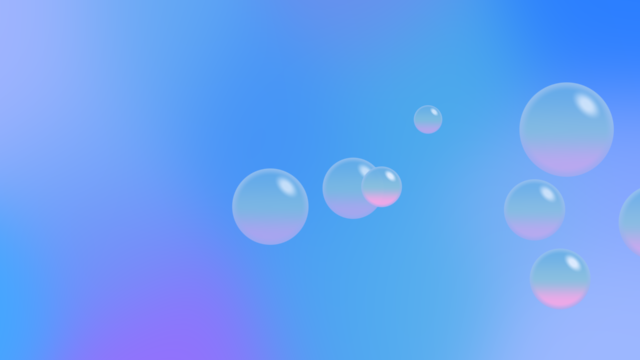
Give the GLSL for this background, as a WebGL 2 fragment shader.

```glsl
#version 300 es
precision highp float;
// Glossy translucent bubbles floating over a soft blue and violet gradient.
uniform vec2 u_resolution;
out vec4 outColor;

// Colour in rgb and blending weight in a, fading around a centre.
vec4 glow(vec2 p, vec2 center, float spread, vec3 color) {
  vec2 d = (p - center) / spread;
  return vec4(color, 1.0) * exp(-dot(d, d));
}

// Weighted average of broad glows.
vec3 background(vec2 p) {
  vec4 sum = vec4(0.34, 0.62, 0.95, 1.0) * 0.015;
  // Left: lavender corner, cyan edge and violet floor.
  sum += glow(p, vec2(0.10, 0.83), 0.27, vec3(0.64, 0.71, 1.00));
  sum += glow(p, vec2(0.43, 0.88), 0.24, vec3(0.38, 0.66, 0.95));
  sum += glow(p, vec2(0.25, 0.51), 0.25, vec3(0.46, 0.65, 0.98));
  sum += glow(p, vec2(-0.02, 0.18), 0.20, vec3(0.25, 0.66, 1.00));
  sum += glow(p, vec2(0.47, 0.03), 0.26, vec3(0.59, 0.43, 0.99));
  sum += glow(p, vec2(0.32, 0.29), 0.20, vec3(0.43, 0.56, 0.97));
  // Middle: deep blue running into cyan.
  sum += glow(p, vec2(0.71, 0.66), 0.27, vec3(0.26, 0.57, 0.97));
  sum += glow(p, vec2(1.00, 1.03), 0.21, vec3(0.43, 0.55, 0.93));
  sum += glow(p, vec2(1.18, 0.73), 0.28, vec3(0.29, 0.67, 0.92));
  sum += glow(p, vec2(0.95, 0.22), 0.28, vec3(0.29, 0.64, 0.95));
  sum += glow(p, vec2(1.18, 0.19), 0.22, vec3(0.35, 0.70, 0.92));
  // Right: saturated blue above, periwinkle below.
  sum += glow(p, vec2(1.72, 0.96), 0.28, vec3(0.16, 0.49, 1.00));
  sum += glow(p, vec2(1.73, 0.52), 0.24, vec3(0.53, 0.65, 1.00));
  sum += glow(p, vec2(1.44, 0.42), 0.20, vec3(0.48, 0.69, 0.96));
  sum += glow(p, vec2(1.62, 0.07), 0.28, vec3(0.62, 0.72, 1.00));
  return sum.rgb / sum.a;
}

// Blends one bubble over the colour behind it; strength sets its clarity.
vec3 bubble(vec3 behind, vec2 p, vec2 center, float radius, float strength) {
  vec2 q = (p - center) / radius;
  float r = length(q);
  float edge = 1.5 / (u_resolution.y * radius);
  float mask = 1.0 - smoothstep(1.0 - edge, 1.0 + edge * 0.3, r);

  // Pale teal body with a pink lower part.
  vec3 teal = mix(vec3(0.54, 0.75, 0.87), vec3(0.42, 0.69, 0.90), smoothstep(-0.1, 0.9, q.y));
  vec3 pink = mix(vec3(0.76, 0.66, 0.93), vec3(0.96, 0.66, 0.90), smoothstep(0.75, 1.0, strength));
  vec3 body = mix(teal, pink, smoothstep(0.05, -0.75, q.y));
  vec3 color = mix(behind, body, strength);

  // Soft inner rim, bluish toward the bottom.
  vec3 rim = mix(vec3(0.56, 0.67, 0.95), vec3(0.66, 0.78, 0.95), smoothstep(-0.7, 0.7, q.y));
  color = mix(color, rim, 0.65 * smoothstep(0.80, 1.0, r));

  // Tilted oval reflection at the upper right.
  vec2 h = q - vec2(0.42, 0.52);
  vec2 tilted = vec2(h.x - h.y, h.x + h.y) * 0.7071 / vec2(0.37, 0.21);
  float shine = 1.0 - smoothstep(0.25, 1.1, length(tilted));
  color = mix(color, vec3(0.88, 0.93, 1.0), shine * strength);
  return mix(behind, color, mask);
}

void main() {
  vec2 p = gl_FragCoord.xy / u_resolution.y;
  vec3 color = background(p);

  // Each bubble: centre, radius, strength; later ones lie in front.
  vec4 bubbles[8] = vec4[8](
    vec4(0.751, 0.426, 0.1075, 0.76), vec4(0.981, 0.477, 0.0865, 0.74),
    vec4(1.060, 0.481, 0.0580, 0.96), vec4(1.189, 0.668, 0.0410, 0.80),
    vec4(1.574, 0.640, 0.1325, 0.80), vec4(1.485, 0.417, 0.0865, 0.78),
    vec4(1.556, 0.225, 0.0860, 0.95), vec4(1.824, 0.382, 0.1070, 0.84));
  for (int i = 0; i < 8; i++) {
    vec4 b = bubbles[i];
    color = bubble(color, p, b.xy, b.z, b.w);
  }
  outColor = vec4(color, 1.0);
}
```
